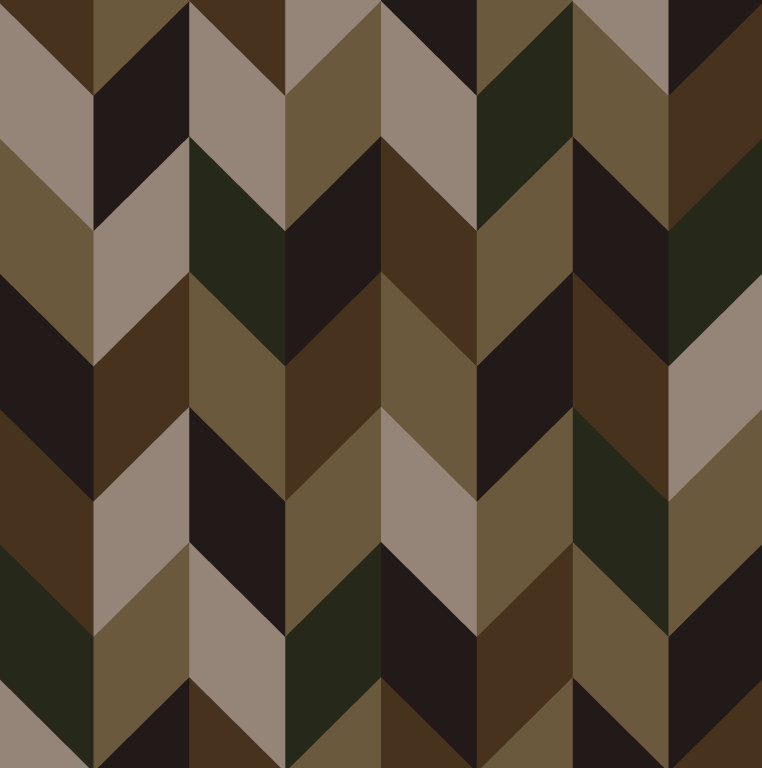
Reproduce this pattern procedurally as a Shadertoy shader.

```glsl
// Chevron pattern of slanted blocks in earthy camouflage colours.

vec3 palette(int i) {
    if (i == 0) return vec3(0.28, 0.195, 0.115); // brown
    if (i == 1) return vec3(0.135, 0.10, 0.095); // black
    if (i == 2) return vec3(0.42, 0.35, 0.24); // tan
    if (i == 3) return vec3(0.58, 0.52, 0.47); // stone
    return vec3(0.15, 0.16, 0.10); // green
}

// Evenly scattered colour index, weighted by band widths
int scatteredColor(vec2 block) {
    float t = fract(dot(block, vec2(0.618, 0.8)));
    return int(t > 0.30) + int(t > 0.52) + int(t > 0.66) + int(t > 0.83);
}

// Every second block is scattered; those between take the first colour
// that none of their four neighbours has, so no two blocks merge
int blockColor(vec2 block) {
    if (mod(block.x + block.y, 2.0) < 0.5) return scatteredColor(block);
    int left = scatteredColor(block - vec2(1.0, 0.0));
    int right = scatteredColor(block + vec2(1.0, 0.0));
    int above = scatteredColor(block - vec2(0.0, 1.0));
    int below = scatteredColor(block + vec2(0.0, 1.0));
    int i = 0;
    while (i < 4 && (i == left || i == right || i == above || i == below)) i++;
    return i;
}

vec3 chevrons(vec2 p) {
    // Columns are counted from the centre line, rows from the top edge
    float x = p.x / 0.1248;
    float zigzag = abs(mod(x + 1.0, 2.0) - 1.0);
    float depth = 0.9987 - p.y - 0.1237 * zigzag;
    vec2 block = vec2(floor(x) + 4.0, floor(depth / 0.1761) + 1.0);
    return palette(blockColor(block));
}

void mainImage(out vec4 fragColor, in vec2 fragCoord) {
    // Average 4 x 4 samples per pixel for smooth edges
    vec3 color = vec3(0.0);
    for (int i = 0; i < 16; i++) {
        vec2 offset = (vec2(i % 4, i / 4) + 0.5) / 4.0 - 0.5;
        vec2 p = fragCoord + offset - vec2(0.5 * iResolution.x, 0.0);
        color += chevrons(p / iResolution.y);
    }
    fragColor = vec4(color / 16.0, 1.0);
}
```
